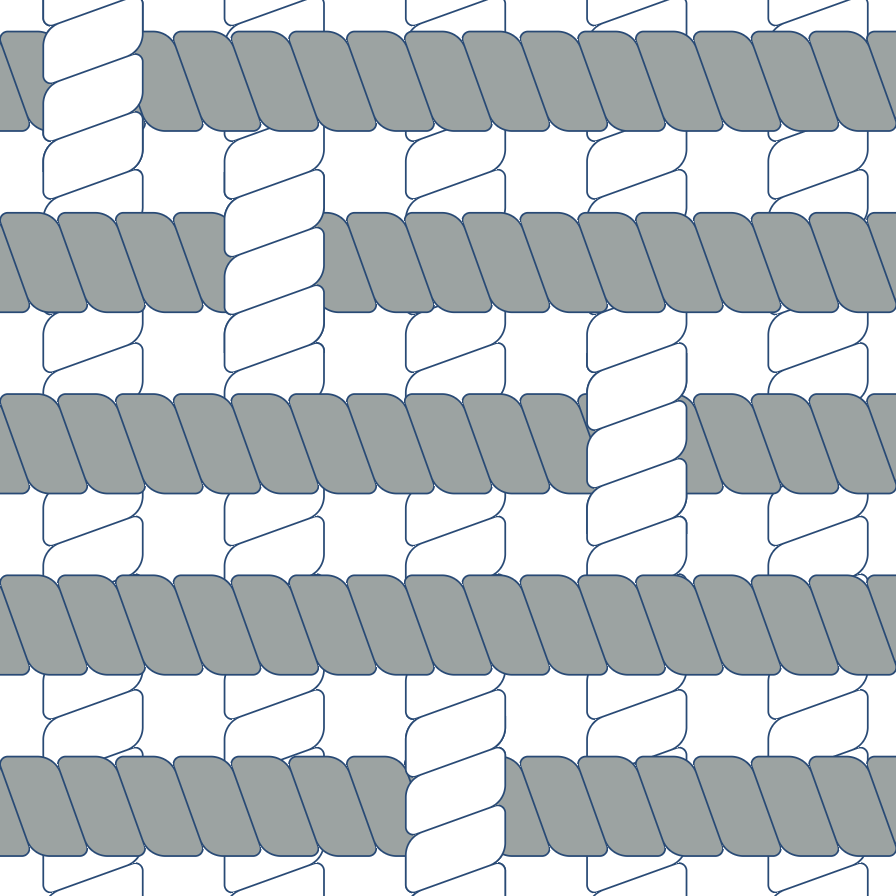
Write a WebGL 1 fragment shader that draws this pattern.

```glsl
precision mediump float;
// Woven lattice of twisted ropes: five grey ropes across, five white ropes down.
// Each rope is a row of slanted, unevenly rounded strands drawn as an outlined
// distance field; the white rope rises over the grey one at a few crossings.

uniform vec2 u_resolution;

const float HALF_WIDTH = 0.0555;     // half the thickness of a rope
const float ROPE_PITCH = 0.2023;     // distance between parallel ropes
const float STRAND_PITCH = 0.0645;   // length of one strand along a rope
const float SLANT = 0.36;            // lean of the strand edges

// Rounded corner between two edges whose normals have dot product k.
float roundedCorner(float d1, float d2, float k, float r) {
  d1 += r;
  d2 += r;
  if (min(d1 - k * d2, d2 - k * d1) <= 0.0) return max(d1, d2) - r;
  return sqrt((d1 * d1 + d2 * d2 - 2.0 * k * d1 * d2) / (1.0 - k * k)) - r;
}

// Signed distance to the nearest strand; p.x runs along the rope, p.y across.
float strandDistance(vec2 p, float phase) {
  float u = (fract((p.x + SLANT * p.y - phase) / STRAND_PITCH) - 0.5) * STRAND_PITCH;
  if (p.y < 0.0) u = -u;             // strands have half-turn symmetry
  float lean = inversesqrt(1.0 + SLANT * SLANT);
  float side = (abs(u) - 0.5 * STRAND_PITCH) * lean;
  float edge = abs(p.y) - HALF_WIDTH;
  float k = SLANT * lean;
  return u > 0.0 ? roundedCorner(edge, side, k, 0.0273)
                 : roundedCorner(edge, side, -k, 0.0085);
}

// Lay a filled and outlined strand over the colour below.
vec3 paintStrand(vec3 below, float d, vec3 fill, float pixel) {
  vec3 color = mix(below, fill, clamp(0.5 - d / pixel, 0.0, 1.0));
  float line = clamp(0.5 + (0.00098 - abs(d)) / pixel, 0.0, 1.0);
  return mix(color, vec3(0.16, 0.29, 0.46), line);
}

// Column whose white rope passes on top in a row counted from the bottom.
float raisedColumn(float row) {
  if (row < 0.5) return 2.0;
  if (row < 1.5) return -1.0;        // this row stays on top throughout
  if (row < 2.5) return 3.0;
  return 4.0 - row;
}

void main() {
  float pixel = 1.0 / min(u_resolution.x, u_resolution.y);
  vec2 p = gl_FragCoord.xy * pixel;

  // Nearest rope in each direction and the offset from its centre line.
  vec2 firstRope = vec2(0.1038, 0.1001);
  vec2 cell = floor((p - firstRope) / ROPE_PITCH + 0.5);
  vec2 offset = p - firstRope - cell * ROPE_PITCH;

  float across = strandDistance(vec2(p.x, offset.y), 0.0165);
  float down = strandDistance(vec2(p.y, -offset.x), 0.0203);

  vec3 white = vec3(1.0);
  vec3 grey = vec3(0.61, 0.64, 0.635);
  vec3 color = paintStrand(white, down, white, pixel);
  color = paintStrand(color, across, grey, pixel);
  if (abs(cell.x - raisedColumn(cell.y)) < 0.5) {
    color = paintStrand(color, down, white, pixel);
  }
  gl_FragColor = vec4(color, 1.0);
}
```
